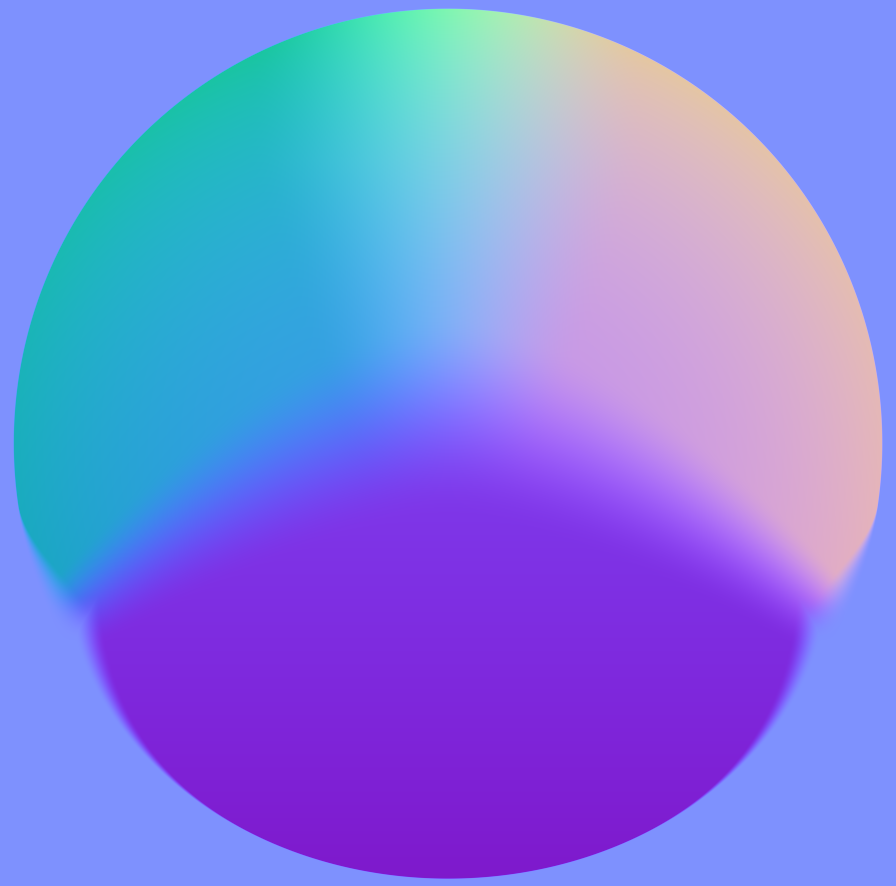
Reproduce this texture map procedurally as a Shadertoy shader.

```glsl
// Red and green hold the normal's x and y; blue follows from unit length.
vec3 packNormal(vec2 slope) {
    vec2 n = slope * 2.0 - 1.0;
    return vec3(slope, 0.5 + 0.5 * sqrt(max(1.0 - dot(n, n), 0.0)));
}

// Three bent facets meeting along soft ridges
vec2 facetSlope(vec2 p) {
    float r2 = dot(p, p);
    vec2 left = vec2(0.22 - 0.5 * r2, 0.60 + 0.35 * r2 + 0.2 * p.y);
    vec2 right = vec2(0.77 + 0.52 * r2, 0.57 + 0.6 * r2 + 0.15 * p.y);
    vec2 lower = vec2(0.495, 0.23 + 0.27 * p.y);

    // Upright ridge, wider and steeper towards the top
    float ridgeWidth = clamp(0.12 + 0.33 * p.y, 0.10, 0.225);
    float across = smoothstep(-ridgeWidth, ridgeWidth, p.x);
    vec2 upper = mix(left, right, across);
    upper.y += 4.0 * across * (1.0 - across) * max(0.03 + 0.3 * p.y, 0.0);

    // Arched ridge above the lower facet
    float x2 = p.x * p.x;
    float arch = 0.03 - 0.25 * (sqrt(x2 + 0.0036) - 0.06) - 0.7 * x2;
    float archWidth = max(0.115 - 0.3 * x2, 0.04);
    return mix(lower, upper, smoothstep(-archWidth, archWidth, p.y - arch));
}

// Crisp upper disc joined to a feathered lower ellipse
float domeMask(vec2 p, float pixel) {
    float discFeather = pixel + 0.045 * (1.0 - smoothstep(-0.2, -0.07, p.y));
    float disc = 1.0 - smoothstep(-discFeather, 0.0, length(p) - 0.491);
    disc *= smoothstep(-0.225, -0.17, p.y);

    float bowlFeather = pixel + 0.03 * smoothstep(-0.44, -0.18, p.y);
    float bowlEdge = (length((p - vec2(0.0, -0.157)) / vec2(0.418, 0.335)) - 1.0) * 0.38;
    float bowl = 1.0 - smoothstep(-0.7 * bowlFeather, 0.3 * bowlFeather, bowlEdge);
    return max(disc, bowl);
}

void mainImage(out vec4 fragColor, in vec2 fragCoord) {
    vec2 p = (fragCoord - 0.5 * iResolution.xy) / iResolution.y;
    vec2 flatSlope = vec2(0.495, 0.567);
    vec2 slope = mix(flatSlope, facetSlope(p), domeMask(p, 1.5 / iResolution.y));
    fragColor = vec4(packNormal(slope), 1.0);
}
```
